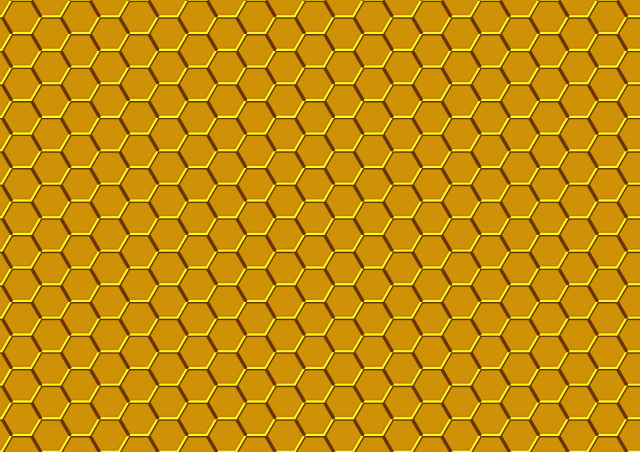
Give the GLSL for this pattern, as a Shadertoy shader.

```glsl
// Draws a honeycomb of bevelled amber hexagons with yellow highlights and brown shadows.

const vec2 CELL_PITCH = vec2(0.0648, 0.0741);    // column and row spacing, canvas heights
const vec2 FIRST_CENTRE = vec2(0.0483, 0.0384);  // offset from the top left corner
const float HALF_SQRT3 = 0.8660254;
const int SAMPLES = 3;

const vec3 HONEY = vec3(0.81, 0.57, 0.02);
const vec3 BROWN = vec3(0.40, 0.20, 0.02);
const vec3 YELLOW = vec3(1.0, 0.98, 0.09);
const vec3 OCHRE = vec3(0.72, 0.49, 0.04);

// Offset from the nearest centre of a flat-topped hexagon grid, cell height 1
vec2 hexOffset(vec2 p) {
    vec2 period = vec2(2.0 * HALF_SQRT3, 1.0);
    vec2 a = p - period * round(p / period);
    vec2 q = p - 0.5 * period;
    vec2 b = q - period * round(q / period);
    return dot(a, a) < dot(b, b) ? a : b;
}

// Coverage of a strip of the given width along a cell edge
float strip(float edgeDist, float width, float softness) {
    return 1.0 - smoothstep(width - softness, width + softness, edgeDist);
}

vec3 honeycomb(vec2 p) {
    vec2 o = hexOffset(p);

    // Signed distances along the three edge normals
    float rise = o.y;
    float upRight = dot(o, vec2(HALF_SQRT3, 0.5));
    float downRight = dot(o, vec2(HALF_SQRT3, -0.5));
    float nearest = max(abs(rise), max(abs(upRight), abs(downRight)));
    float edgeDist = 0.5 - nearest;

    // Thick shadows on the falling diagonals
    if (abs(upRight) == nearest) {
        return mix(HONEY, BROWN, strip(edgeDist, 0.05, 0.012));
    }

    // Highlights along the bottom and lower right, with a faint inner shade
    if (max(-rise, downRight) == nearest) {
        vec3 shaded = mix(HONEY, OCHRE, 0.7 * strip(edgeDist, 0.11, 0.02));
        return mix(shaded, YELLOW, strip(edgeDist, 0.064, 0.012));
    }

    // Thin shadows along the top and upper left
    return mix(HONEY, BROWN, strip(edgeDist, 0.042, 0.01));
}

void mainImage(out vec4 fragColor, in vec2 fragCoord) {
    vec3 sum = vec3(0.0);

    // Average a small grid of samples to smooth every seam
    for (int j = 0; j < SAMPLES; j++) {
        for (int i = 0; i < SAMPLES; i++) {
            vec2 jitter = (vec2(i, j) + 0.5) / float(SAMPLES) - 0.5;
            vec2 uv = (fragCoord + jitter) / iResolution.y;
            vec2 fromCorner = vec2(uv.x, uv.y - 1.0);
            vec2 centred = fromCorner - FIRST_CENTRE * vec2(1.0, -1.0);
            sum += honeycomb(centred / CELL_PITCH * vec2(HALF_SQRT3, 1.0));
        }
    }
    fragColor = vec4(sum / float(SAMPLES * SAMPLES), 1.0);
}
```
